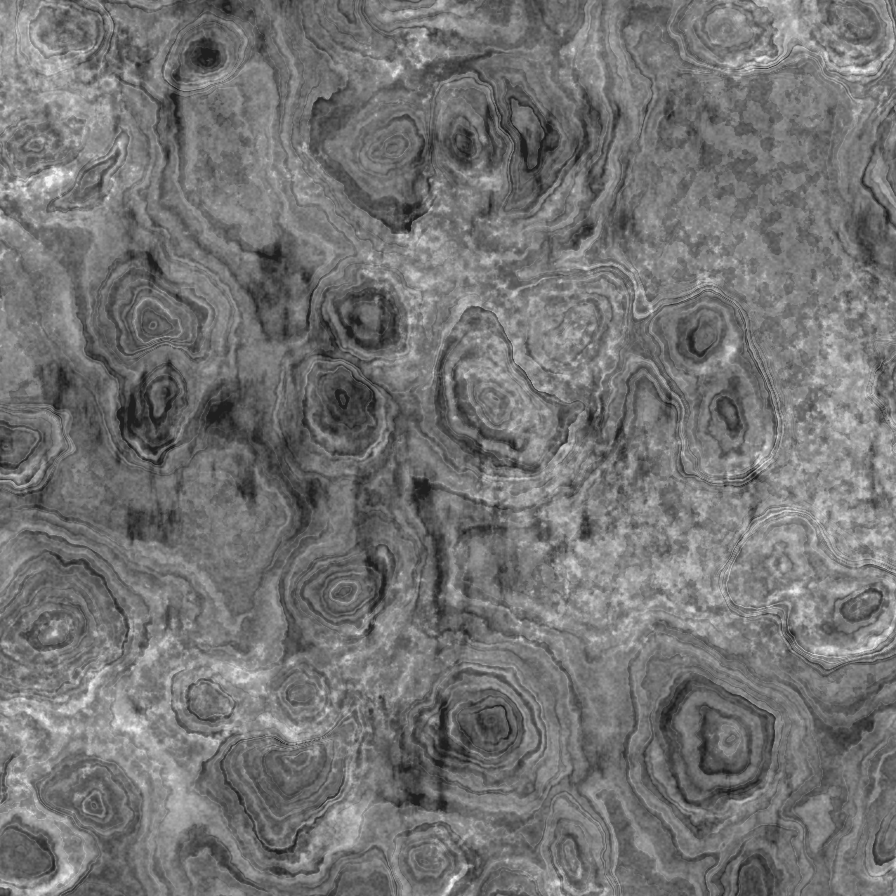
Write a Shadertoy shader that draws this texture.

```glsl
float hash(vec2 p) {
    vec3 q = fract(p.xyx * vec3(0.1031, 0.1030, 0.0973));
    q += dot(q, q.yzx + 33.33);
    return fract((q.x + q.y) * q.z);
}

float noise(vec2 p) {
    vec2 cell = floor(p), f = fract(p);
    f = f * f * (3.0 - 2.0 * f);
    float low = mix(hash(cell), hash(cell + vec2(1, 0)), f.x);
    float high = mix(hash(cell + vec2(0, 1)), hash(cell + vec2(1, 1)), f.x);
    return mix(low, high, f.y);
}

// Layered noise centred on zero
float fbm(vec2 p, int octaves) {
    float sum = 0.0, weight = 0.5;
    for (int i = 0; i < octaves; i++) {
        sum += weight * (noise(p) - 0.5);
        p = mat2(1.6, 1.2, -1.2, 1.6) * p + 17.3;
        weight *= 0.55;
    }
    return sum;
}

// Cellular craters: x = blended rim distance, y = light on the lower rim
vec2 craters(vec2 p, float cells, float seed, float density, vec2 radii) {
    vec2 q = p * cells, home = floor(q);
    float blend = 0.02, light = 0.0;
    for (int j = -1; j <= 1; j++) {
        for (int i = -1; i <= 1; i++) {
            vec2 cell = home + vec2(i, j), id = cell + seed;
            if (hash(id + 3.7) > density) continue;
            vec2 jitter = vec2(hash(id + 11.1), hash(id + 29.5)) - 0.5;
            vec2 away = q - cell - 0.5 - 0.6 * jitter;
            away.x *= mix(0.85, 1.15, hash(id + 41.0));
            float radius = mix(radii.x, radii.y, hash(id + 53.0));
            float reach = length(away), rim = reach - radius;
            blend += exp(-8.0 * rim);
            float band = rim / (0.19 * radius) + 0.6;
            float facing = dot(away / max(reach, 0.001), vec2(0.25, -0.97));
            light += exp(-band * band) * smoothstep(0.25, 1.0, facing)
                   * mix(0.2, 1.0, hash(id + 67.0));
        }
    }
    return vec2(-log(blend) / (8.0 * cells), light);
}

// Rock layers that follow the height contours
float strata(float height, vec2 p, float freq) {
    return noise(vec2(height * freq + 50.0, dot(p, vec2(11.0, 8.0)) + freq)) - 0.5;
}

float filament(float n, float sharpness) {
    return pow(1.0 - min(abs(2.0 * n), 1.0), sharpness);
}

float rockTone(vec2 p) {
    // Terrain: large basins with small craters cut into them
    vec2 bend = vec2(fbm(p * 7.0 + 5.0, 4), fbm(p * 7.0 + 61.0, 4));
    vec2 fray = vec2(fbm(p * 42.0, 3), fbm(p * 42.0 + 31.0, 3));
    vec2 q = p + 0.085 * bend + 0.010 * fray;
    vec2 basin = craters(q, 4.2, 19.0, 0.8, vec2(0.26, 0.46));
    vec2 pit = craters(q + 0.03, 6.5, 83.0, 0.5, vec2(0.24, 0.36));
    float inPit = smoothstep(0.025, -0.005, pit.x);
    float height = mix(basin.x, pit.x, inPit);
    height += 0.022 * fbm(p * 13.0, 4) + 0.007 * fbm(p * 110.0, 3);
    float light = max(basin.y * 0.65 * (1.0 - inPit), pit.y);

    // Surface layers
    float plateau = smoothstep(0.035, 0.075, height);
    float coarse = strata(height, p, 70.0);
    float medium = strata(height, p, 155.0);
    float fine = strata(height, p, 310.0);
    float layers = 0.17 * coarse + 0.23 * medium + 0.20 * fine;
    layers += 0.13 * filament(medium + 0.12, 5.0) - 0.12 * filament(coarse - 0.1, 6.0);

    float grit = fbm(p * 150.0, 3);
    float grain = noise(p * 380.0) - 0.5;
    float patches = fbm(p * 5.0 + 23.0, 5);
    float streaks = fbm(p * vec2(75.0, 24.0), 4);
    float speckle = smoothstep(0.02, 0.09, fbm(p * 75.0 + 9.0, 4));

    // Tones
    float tone = 0.465 + layers * mix(1.0, 0.3, plateau);
    tone += plateau * (0.045 - 0.10 * speckle);
    tone -= 0.055 * smoothstep(0.01, -0.05, height);
    tone += 0.22 * patches + 0.17 * grit + 0.09 * grain;

    // Dark stains, pale deposits and bright rims
    float stain = smoothstep(0.04, 0.20, fbm(p * 6.0 + 77.0, 4) + 0.4 * streaks);
    tone -= stain * (0.08 + 0.45 * max(streaks + 0.04, 0.0));
    float deposit = smoothstep(0.05, 0.22, patches + 0.5 * grit);
    tone += deposit * (0.05 + 0.35 * max(grit + 0.5 * streaks, 0.0));
    tone += light * (0.17 + 0.35 * fine + 0.45 * grit + 0.25 * streaks);
    return clamp(tone, 0.12, 0.95);
}

void mainImage(out vec4 fragColor, in vec2 fragCoord) {
    vec2 p = fragCoord / iResolution.y;
    fragColor = vec4(vec3(rockTone(p)), 1.0);
}
```
